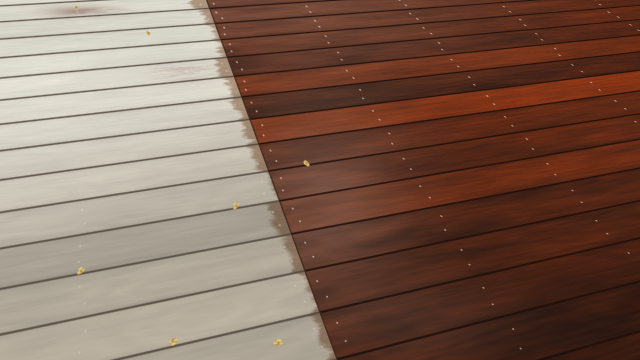
Write a Shadertoy shader that draws this texture.

```glsl
// A wooden deck in perspective: weathered pale boards on the left, freshly oiled
// red-brown boards on the right of a slanted seam. Board lines come from a
// projective mapping; grain, stains and sheen come from stretched value noise.

float hash(vec2 p) {
    vec3 q = fract(vec3(p.xyx) * 0.1031);
    q += dot(q, q.yzx + 33.33);
    return fract((q.x + q.y) * q.z);
}

float noise(vec2 p) {
    vec2 i = floor(p), f = fract(p);
    f = f * f * (3.0 - 2.0 * f);
    return mix(mix(hash(i), hash(i + vec2(1, 0)), f.x),
               mix(hash(i + vec2(0, 1)), hash(i + vec2(1, 1)), f.x), f.y);
}

float fbm(vec2 p) {
    float sum = 0.0, amp = 0.53;
    for (int i = 0; i < 4; i++) {
        sum += amp * noise(p);
        p = p * 2.03 + 17.0;
        amp *= 0.5;
    }
    return sum;
}

float blob(vec2 p, vec2 centre, vec2 radius) {
    vec2 d = (p - centre) / radius;
    return exp(-dot(d, d));
}

// Redness of each oiled board, from the far edge to the near edge
const float warmth[17] = float[17](0.4, 0.4, 0.4, 0.45, 0.45, 0.3, 0.75, 0.15, 1.0,
                                   0.4, 0.4, 0.6, 0.25, 0.3, 0.3, 0.2, 0.25);

const vec2 leaves[7] = vec2[7](vec2(334, 411), vec2(208, 410), vec2(97, 325),
    vec2(368, 196), vec2(283, 247), vec2(178, 40), vec2(92, 9));

void mainImage(out vec4 fragColor, in vec2 fragCoord) {
    // Canvas spans 768 x 432 units, y pointing down
    vec2 p = fragCoord / iResolution.xy * vec2(768, 432);
    p.y = 432.0 - p.y;
    float aa = 768.0 / iResolution.x;

    // Follow the board direction to the height where it meets the seam
    float seamY = p.y;
    for (int i = 0; i < 7; i++)
        seamY = p.y + (0.06 + 0.00046 * seamY) * (p.x - 248.0 - 0.363 * seamY);

    // Board coordinates: n counts boards, u runs along them from the seam
    float n = 28.25 - 13956.0 / (seamY + 484.0);
    float id = floor(n), f = n - id;
    float height = (seamY + 484.0) * (seamY + 484.0) / 13956.0;
    float spread = 1.0 + 0.0023 * p.y;
    float u = (p.x + 0.2074 * p.y) / spread - 248.0;
    float seam = u * spread;
    float seed = hash(vec2(id + 9.0, 3.0));

    // Wood grain: broad streaks, fine fibres and wavy growth rings
    float streak = fbm(vec2(u * 0.016, n * 3.0 + id * 13.0));
    float fibre = fbm(vec2(u * 0.04, n * 16.0 + id * 5.0));
    float bend = noise(vec2(u * 0.013 + seed * 40.0, f * 1.7 + id * 7.0));
    float rings = sin(f * 15.0 + bend * 26.0 + fibre * 2.0);
    float detail = smoothstep(100.0, 330.0, p.y);

    // Weathered boards
    vec3 pale = mix(vec3(0.86, 0.85, 0.80), vec3(0.70, 0.665, 0.605),
                    smoothstep(90.0, 390.0, p.y + 0.25 * p.x));
    pale *= 0.975 + 0.06 * seed + 0.09 * (streak - 0.5) + 0.06 * (fibre - 0.5);
    pale *= 1.0 + 0.012 * rings * detail;
    if (id == 9.0) pale *= 0.92;
    float smear = blob(p, vec2(100, 14), vec2(42, 6)) * smoothstep(0.3, 0.6, streak);
    smear += 0.45 * blob(p, vec2(222, 86), vec2(45, 12)) * smoothstep(0.3, 0.7, fibre);
    pale = mix(pale, vec3(0.55, 0.45, 0.40), 0.7 * clamp(smear, 0.0, 1.0));

    // Oiled boards
    float red = warmth[int(clamp(id + 2.0, 0.0, 16.0))];
    red += 0.7 * (streak - 0.5) + 0.15 * (fibre - 0.5);
    red += 0.12 * smoothstep(450.0, 700.0, p.x) * smoothstep(330.0, 150.0, p.y);
    vec3 oiled = mix(vec3(0.22, 0.12, 0.085), vec3(0.49, 0.195, 0.085), clamp(red, 0.0, 1.2));
    oiled *= 1.0 + 0.04 * rings * detail + 0.22 * (fibre - 0.5);
    oiled *= mix(1.0, 0.78, smoothstep(220.0, 400.0, p.y) * smoothstep(400.0, 650.0, p.x));

    // Soft daylight reflected by the wet oil
    float sheen = 0.40 * blob(p, vec2(385, 235), vec2(100, 120));
    sheen += 0.30 * smoothstep(150.0, 0.0, p.y) * smoothstep(800.0, 330.0, p.x);
    sheen += 0.14 * blob(p, vec2(490, 385), vec2(130, 55));
    oiled = mix(oiled, vec3(0.66, 0.55, 0.50), sheen * (0.65 + 0.7 * streak));

    // Ragged oil stain creeping past the seam
    float ragged = 2.0 + 14.0 * hash(vec2(id + 5.0, 8.0))
                 + 22.0 * (fbm(vec2(u * 0.05, n * 6.0)) - 0.4);
    float stain = smoothstep(-5.0, 5.0, seam + ragged);
    vec3 col = mix(pale, pale * vec3(0.78, 0.68, 0.61), stain);
    float wet = smoothstep(-aa, aa, seam);
    col = mix(col, oiled, wet);

    // Gaps between boards with a worn lip, and the seam cut
    float gap = 0.5 * height - abs(f - 0.5) * height;
    col *= 1.0 - 0.09 * exp(-gap / (0.07 * height));
    float halfGap = 0.4 + 0.016 * height;
    vec3 gapColor = mix(vec3(0.33, 0.29, 0.245), vec3(0.12, 0.06, 0.045), wet);
    col = mix(col, gapColor, 0.88 * (1.0 - smoothstep(halfGap - 0.8 * aa, halfGap + 0.8 * aa, gap)));
    col = mix(col, vec3(0.20, 0.12, 0.09), 0.7 * (1.0 - smoothstep(0.2, 0.5 + aa, abs(seam))));

    // Paired screws along the joists, doubled beside the seam
    float joist = u < 0.0 ? 153.0 : 116.0;
    float row = round(u / joist);
    float screwU = row == 0.0 ? sign(u) * 8.0 : row * joist;
    screwU += 5.0 * (hash(vec2(id + 20.0, row * 4.0 + step(0.5, f) + 30.0)) - 0.5);
    vec2 toScrew = vec2((u - screwU) * spread, (abs(f - 0.5) - 0.2) * height);
    float screw = 1.0 - smoothstep(1.2 - 0.7 * aa, 1.2 + 0.7 * aa, length(toScrew));
    col = mix(col, vec3(0.84, 0.81, 0.79), (u < 0.0 ? 0.45 : 0.6) * screw);

    // Fallen leaves
    for (int i = 0; i < 7; i++) {
        float turn = 6.28 * hash(vec2(float(i), 4.0));
        vec2 d = mat2(cos(turn), sin(turn), -sin(turn), cos(turn)) * (p - leaves[i]);
        float size = 3.6 + 0.007 * leaves[i].y;
        float edge = length(d * vec2(1.0, 1.7)) - size + 1.2 * noise(d * 0.5 + 9.0);
        vec3 leaf = mix(vec3(0.70, 0.56, 0.30), vec3(0.90, 0.81, 0.50), noise(d * 0.4));
        col = mix(col, leaf, 1.0 - smoothstep(-aa, aa, edge));
    }
    fragColor = vec4(clamp(col, 0.0, 1.0), 1.0);
}
```
